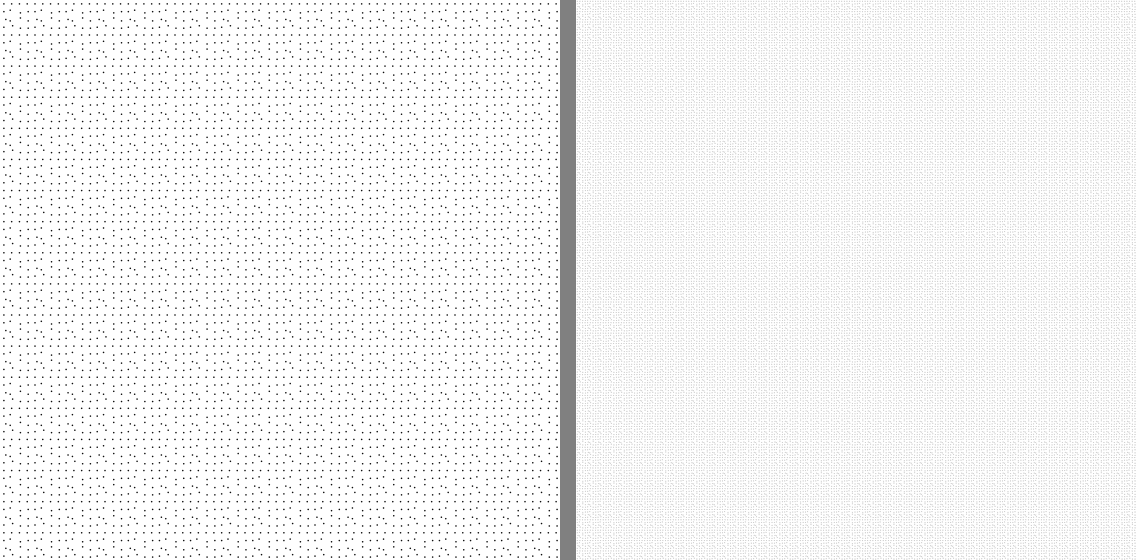
Left: one tile. Right: repeated 3 by 3.
This pattern is drawn by a WebGL 1 fragment shader. Its source:

```glsl
precision highp float;
// Small black dots on white: an 18 by 18 repeat of a four by four grid of nudged dots.

uniform vec2 u_resolution;

const float REPEATS = 18.0;
const float GRID = 4.0;          // dots per side of one repeat
const float DOT_RADIUS = 0.1;    // in grid cells
const float NUDGE_UNIT = 1.0 / 16.0;
const vec3 PAPER = vec3(1.0);
const vec3 INK = vec3(0.05);

// One-hot mask for an index from 0 to 3.
vec4 pick(float index) {
  return 1.0 - step(0.5, abs(vec4(0.0, 1.0, 2.0, 3.0) - index));
}

float lookup(mat4 rows, vec2 cell) {
  return dot(rows * pick(cell.y), pick(cell.x));
}

// Offset of each dot from its cell centre; the top row stays straight.
vec2 nudge(vec2 cell) {
  mat4 across = mat4(0.0, 0.0, 0.0, 0.0,
                     0.0, -3.0, 2.0, 2.0,
                     4.0, -3.0, 2.0, 2.0,
                     0.0, 2.0, 2.0, 2.0);
  mat4 down = mat4(0.0, 0.0, 0.0, 0.0,
                   0.0, -3.0, 2.5, 0.0,
                   0.0, 3.0, -3.0, 3.0,
                   0.0, -3.0, 2.0, 2.0);
  return NUDGE_UNIT * vec2(lookup(across, cell), lookup(down, cell));
}

// Signed distance to the dot of the enclosing cell, in grid cells.
float dotDistance(vec2 p) {
  vec2 cell = mod(floor(p), GRID);
  return length(fract(p) - 0.5 - nudge(cell)) - DOT_RADIUS;
}

// Average over a pixel, each sample with a softened edge.
float dotCoverage(vec2 p, vec2 pixel) {
  float softness = max(pixel.x, pixel.y) / 4.0;
  float total = 0.0;
  for (int j = 0; j < 4; j++) {
    for (int i = 0; i < 4; i++) {
      vec2 jitter = (vec2(float(i), float(j)) + 0.5) / 4.0 - 0.5;
      float d = dotDistance(p + jitter * pixel);
      total += clamp(0.5 - d / softness, 0.0, 1.0);
    }
  }
  return total / 16.0;
}

void main() {
  vec2 uv = gl_FragCoord.xy / u_resolution;
  uv.y = 1.0 - uv.y;             // rows count from the top
  float cells = REPEATS * GRID;
  float ink = dotCoverage(uv * cells, cells / u_resolution);
  gl_FragColor = vec4(mix(PAPER, INK, ink), 1.0);
}
```
